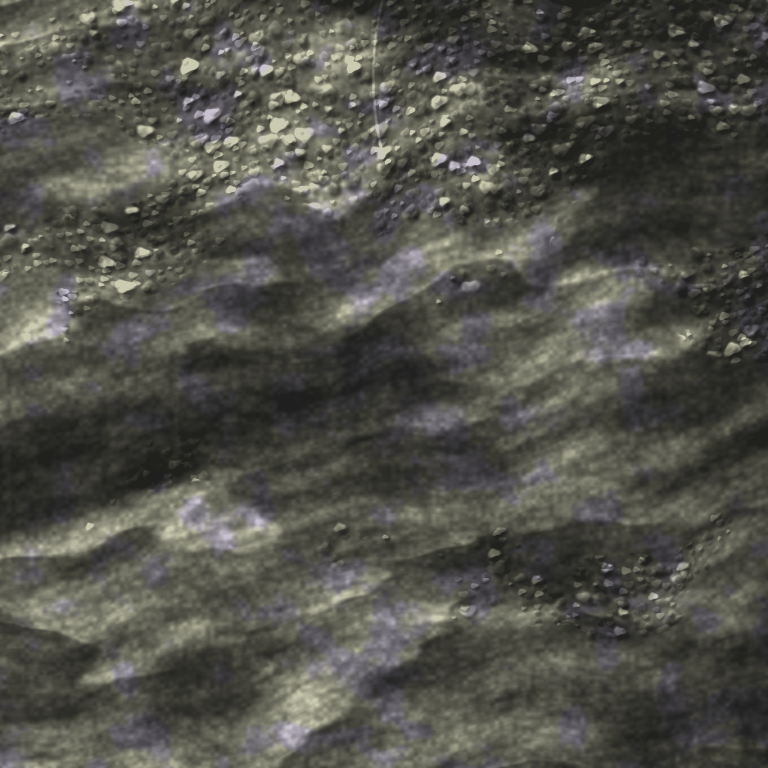
This texture is drawn by a WebGL 2 fragment shader. Its source:

```glsl
#version 300 es
precision highp float;

#define TILT 0.27
#define MEDIAN_TONE 0.262
#define MASS_DEPTH 0.66
#define STREAK_DEPTH 1.5
#define LEDGE_ROWS 6.5
#define LEDGE_DEPTH 0.5
#define CRUMB_CELLS 62.0
#define PEBBLE_CELLS 44.0
#define PEBBLE_GLOW 0.95
#define GRAIN_DEPTH 0.3

uniform vec2 u_resolution;
out vec4 fragColor;

float hash(vec2 cell) {
    vec3 h = fract(vec3(cell.xyx) * 0.1031);
    h += dot(h, h.yzx + 33.33);
    return fract((h.x + h.y) * h.z);
}

vec2 hash2(vec2 cell) {
    return vec2(hash(cell + 11.0), hash(cell + 57.0));
}

float valueNoise(vec2 p) {
    vec2 cell = floor(p), f = fract(p);
    f = f * f * (3.0 - 2.0 * f);
    float low = mix(hash(cell), hash(cell + vec2(1, 0)), f.x);
    float high = mix(hash(cell + vec2(0, 1)), hash(cell + vec2(1, 1)), f.x);
    return mix(low, high, f.y);
}

float fbm(vec2 p) {
    float sum = 0.0, weight = 0.5;
    for (int octave = 0; octave < 5; octave++) {
        sum += weight * valueNoise(p);
        p = mat2(1.7, 0.5, -0.5, 1.9) * p + 19.7;
        weight *= 0.5;
    }
    return sum / 0.97;
}

// Distance to the nearest scattered point
float cellular(vec2 p) {
    float nearest = 2.0;
    for (int j = -1; j <= 1; j++)
    for (int i = -1; i <= 1; i++) {
        vec2 cell = floor(p) + vec2(i, j);
        nearest = min(nearest, length(p - cell - hash2(cell)));
    }
    return nearest;
}

// Lit stones (positive) with shadow below them (negative)
float pebbles(vec2 p, float density) {
    float lit = 0.0, shadow = 0.0;
    for (int j = -1; j <= 1; j++)
    for (int i = -1; i <= 1; i++) {
        vec2 cell = floor(p) + vec2(i, j);
        float kind = hash(cell + 91.0);
        float present = smoothstep(0.0, 0.15, density - hash(cell + 37.0));
        vec2 d = p - cell - 0.15 - 0.7 * hash2(cell);
        float size = mix(0.16, 0.44, hash(cell + 73.0));
        float wobble = 1.0 + 0.16 * sin(3.0 * atan(d.y, d.x) + 6.28 * kind);
        float r = length(d * vec2(0.8, 1.15)) * wobble;
        float stone = present * (1.0 - smoothstep(size - 0.1, size + 0.1, r));
        float below = length(d + vec2(-0.12, 0.25));
        shadow = max(shadow, present * (1.0 - smoothstep(size * 0.5, size + 0.25, below)));
        lit = max(lit, stone * (0.25 + 0.8 * kind * kind + 0.5 * d.y));
    }
    return lit - 0.6 * shadow * (1.0 - min(lit * 1.5, 1.0));
}

// Stepped beds: bright lip above a sharp lower edge
float ledges(vec2 q) {
    float level = fract(q.y * LEDGE_ROWS + 2.6 * fbm(q * vec2(3.0, 6.0) + 4.0));
    return smoothstep(0.0, 0.1, level) * (1.0 - level);
}

void main() {
    vec2 p = gl_FragCoord.xy / u_resolution.y;

    // Coordinates along and across the tilted beds
    vec2 q = mat2(cos(TILT), -sin(TILT), sin(TILT), cos(TILT)) * p;
    q.y += 0.012 * sin(9.0 * q.x + 5.0 * q.y) + 0.006 * sin(23.0 * q.x - 11.0 * q.y);

    // Dark overhangs and pale beds
    float bias = 0.1 * (0.5 - p.x) - 0.1 * smoothstep(0.5, 0.9, p.x) * smoothstep(0.4, 0.8, p.y);
    float mass = smoothstep(0.4, 0.6, fbm(q * vec2(3.2, 7.5) + 2.3) + bias);
    float tone = MASS_DEPTH * (mass - 0.5);
    tone += STREAK_DEPTH * (fbm(q * vec2(10.0, 30.0) + 31.0) - 0.5);
    tone += LEDGE_DEPTH * (ledges(q) - 0.45) * (0.4 + 0.8 * mass);

    // Crumbly surface, and faint drips down the dark faces
    tone += 0.35 * (0.45 - cellular(q * CRUMB_CELLS * vec2(0.8, 1.3)));
    tone += 0.25 * (valueNoise(p * vec2(95.0, 20.0)) - 0.5) * (1.0 - mass);
    tone += GRAIN_DEPTH * (valueNoise(p * 170.0) - 0.5);

    // Gravel gathered in pockets, richest toward the top
    float pocket = fbm(q * vec2(3.5, 6.5) + 47.0) + 0.2 * (p.y - 0.6);
    float density = 0.03 + 0.72 * smoothstep(0.47, 0.62, pocket);
    float gravel = pebbles(q * PEBBLE_CELLS, density * 0.75);
    gravel += 0.6 * pebbles(q * PEBBLE_CELLS * 1.8 + 13.0, density);
    tone += PEBBLE_GLOW * gravel;

    // Thin pale fibre hanging from the top
    float fibre = abs(p.x - 0.486 - 1.2 * (p.y - 0.9) * (p.y - 0.9));
    tone += 0.4 * (1.0 - smoothstep(0.0005, 0.003, fibre)) * smoothstep(0.78, 0.81, p.y);

    // Olive stone with violet-grey patches
    float luminance = MEDIAN_TONE * exp(clamp(tone, -0.75, 1.1));
    float violet = smoothstep(0.5, 0.68, fbm(p * 24.0 + 71.0));
    vec3 tint = mix(vec3(1.01, 1.01, 0.88), vec3(1.0, 0.97, 1.04), violet);
    tint = mix(tint, vec3(1.0, 1.0, 0.95), smoothstep(0.24, 0.15, luminance) * 0.6);
    fragColor = vec4(luminance * tint, 1.0);
}
```
